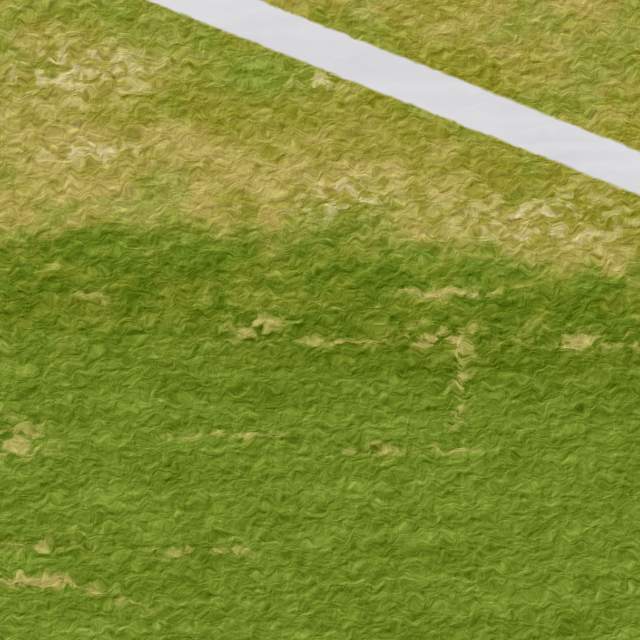
Write a Shadertoy shader that draws this texture.

```glsl
// Aerial view of a worn sports lawn: a dry straw belt above mown green turf,
// crossed by a chalk stripe. Soft masks place the zones, warped value noise
// gives streaks and tufts, and a noise difference lights the grass blades.

#define STRIPE_START 0.316
#define STRIPE_SLOPE -0.396
#define STRIPE_HALF 0.0322
#define BLADE_SCALE vec2(88.0, 122.0)
#define BLADE_RELIEF 0.40
#define TUFT_SCALE vec2(62.0, 105.0)
#define DARK_GREEN vec3(0.365, 0.445, 0.085)
#define LIGHT_GREEN vec3(0.465, 0.555, 0.175)
#define OLIVE vec3(0.555, 0.545, 0.165)
#define STRAW vec3(0.690, 0.630, 0.325)
#define PALE vec3(0.790, 0.745, 0.550)
#define CHALK vec3(0.855, 0.850, 0.858)

float hash(vec2 p) {
    vec3 q = fract(p.xyx * 0.1031);
    q += dot(q, q.yzx + 33.33);
    return fract((q.x + q.y) * q.z);
}

float noise(vec2 p) {
    vec2 i = floor(p), f = fract(p);
    f = f * f * (3.0 - 2.0 * f);
    return mix(mix(hash(i), hash(i + vec2(1, 0)), f.x),
               mix(hash(i + vec2(0, 1)), hash(i + vec2(1, 1)), f.x), f.y);
}

float fbm(vec2 p) {
    float sum = 0.0, amp = 0.533;
    for (int i = 0; i < 4; i++) {
        sum += amp * noise(p);
        p = mat2(1.6, 1.2, -1.2, 1.6) * p + 7.3;
        amp *= 0.5;
    }
    return sum;
}

// Soft elliptical blob
float blob(vec2 p, vec2 centre, vec2 radius) {
    vec2 d = (p - centre) / radius;
    return exp(-dot(d, d));
}

// Worn places in the turf: centre xy, radius zw
const vec4 turfWear[12] = vec4[12](
    vec4(0.400, 0.485, 0.045, 0.022), vec4(0.540, 0.464, 0.085, 0.008),
    vec4(0.680, 0.472, 0.050, 0.020), vec4(0.150, 0.535, 0.025, 0.012),
    vec4(0.690, 0.543, 0.080, 0.007), vec4(0.020, 0.315, 0.055, 0.035),
    vec4(0.370, 0.320, 0.080, 0.007), vec4(0.620, 0.298, 0.110, 0.009),
    vec4(0.320, 0.139, 0.090, 0.011), vec4(0.040, 0.147, 0.080, 0.010),
    vec4(0.720, 0.400, 0.018, 0.075), vec4(0.920, 0.465, 0.110, 0.014));

// Bleached places in the dry belt
const vec4 dryWear[5] = vec4[5](
    vec4(0.130, 0.765, 0.080, 0.022), vec4(0.500, 0.873, 0.045, 0.018),
    vec4(0.540, 0.688, 0.080, 0.030), vec4(0.120, 0.890, 0.120, 0.045),
    vec4(0.860, 0.655, 0.140, 0.045));

void mainImage(out vec4 fragColor, in vec2 fragCoord) {
    vec2 p = fragCoord / iResolution.xy;
    float pixel = 1.0 / iResolution.y;

    // Shared noise fields
    vec2 warp = vec2(noise(p * 65.0), noise(p * 65.0 + 31.0)) - 0.5;
    vec2 q = p + 0.012 * warp;
    float cloud = fbm(p * vec2(7.0, 12.0) + 3.0);
    float streak = fbm(q * vec2(7.0, 65.0) + 11.0);
    float clump = fbm(q * vec2(26.0, 38.0) + 5.0);
    float tuft = fbm(q * TUFT_SCALE + 19.0);
    float relief = fbm(q * BLADE_SCALE)
                 - fbm((q + vec2(-0.0018, 0.0026)) * BLADE_SCALE);

    // Signed distance to the stripe's centre line, positive above
    float side = (p.y - 1.0 - STRIPE_SLOPE * (p.x - STRIPE_START))
               / sqrt(1.0 + STRIPE_SLOPE * STRIPE_SLOPE);

    // Green turf with a darker slanted band and faint mowing streaks
    float band = blob(p, vec2(p.x, 0.555 - 0.11 * p.x), vec2(1.0, 0.085));
    float light = 0.65 - 0.55 * band + 1.0 * (streak - 0.5) + 0.7 * (clump - 0.5);
    vec3 turf = mix(DARK_GREEN, LIGHT_GREEN, clamp(light, 0.0, 1.0));

    // Scattered wear plus one curved worn track at lower left
    float wear = 0.0;
    for (int i = 0; i < 12; i++)
        wear += blob(q, turfWear[i].xy, turfWear[i].zw);
    float track = 0.097 - 0.9 * p.x * p.x;
    wear += 1.25 * blob(q, vec2(0.07, track), vec2(0.15, 0.011));
    float upper = smoothstep(0.36, 0.56, p.y);
    float thin = (0.12 + 0.25 * upper) * smoothstep(0.50, 0.68, streak);
    float worn = smoothstep(0.48, 0.75, tuft + 0.16 * wear)
               * clamp(wear + thin, 0.0, 1.0);
    turf = mix(turf, OLIVE, 0.35 * upper * smoothstep(0.40, 0.65, clump));
    turf = mix(turf, mix(STRAW, PALE, 0.45 * tuft), 0.85 * worn);

    // Dry belt: strongest straw low down, olive and green beside the stripe
    float beltY = 0.72 - 0.07 * p.x;
    float straw = 0.42 + 0.38 * blob(p, vec2(p.x, beltY), vec2(1.0, 0.10));
    straw += 1.1 * (cloud - 0.5) + 1.5 * (clump - 0.5) + 0.5 * (streak - 0.5);
    straw -= 0.50 * blob(vec2(side, 0.0), vec2(-0.055, 0.0), vec2(0.055, 1.0));
    straw -= 0.40 * blob(vec2(side, 0.0), vec2(0.045, 0.0), vec2(0.035, 1.0));
    vec3 dry = mix(OLIVE, STRAW, clamp(straw, 0.0, 1.0));
    float lush = blob(p, vec2(0.41, 0.885), vec2(0.10, 0.04))
               + 0.7 * blob(p, vec2(0.25, 0.96), vec2(0.10, 0.04))
               + 0.5 * smoothstep(0.52, 0.70, fbm(p * vec2(12.0, 18.0) + 43.0));
    dry = mix(dry, LIGHT_GREEN, 0.75 * clamp(lush, 0.0, 1.0));
    float bleach = 0.12;
    for (int i = 0; i < 5; i++)
        bleach += 0.75 * blob(q, dryWear[i].xy, dryWear[i].zw);
    dry = mix(dry, PALE, min(bleach, 0.9) * smoothstep(0.42, 0.65, tuft));

    // Ragged border between belt and turf
    float border = 0.628 - 0.06 * smoothstep(0.45, 1.0, p.x);
    float height = p.y - border + 0.055 * (cloud - 0.5) + 0.05 * (clump - 0.5);
    vec3 color = mix(turf, dry, smoothstep(-0.030, 0.040, height));

    // Blade light and fine mottling
    color += vec3(1.0, 1.0, 0.72) * (BLADE_RELIEF * relief + 0.12 * (tuft - 0.5));

    // Chalk stripe with a slightly frayed edge
    float fray = 0.004 * (tuft - 0.5) + 0.002 * warp.x;
    float stripe = 1.0 - smoothstep(-0.0015 - pixel, 0.0015 + pixel,
                                    abs(side) - STRIPE_HALF + fray);
    vec3 chalk = CHALK + 0.04 * (cloud - 0.5) + 0.05 * (streak - 0.5);
    color = mix(color, chalk, stripe);

    fragColor = vec4(clamp(color, 0.0, 1.0), 1.0);
}
```
